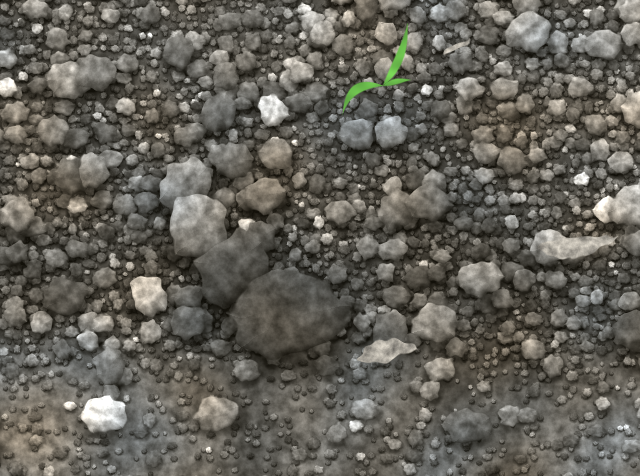
Write a Shadertoy shader that draws this texture.

```glsl
// Crumbly grey-brown soil bank: angular clods and grit, a smooth lower slope, dry leaves and a green sprout.
#define SOIL_TONE 0.30
#define BANK_TONE 0.40
#define STONE_TONE 0.47
#define TONE_SPREAD 0.13
#define PALE_SHARE 0.05
#define RELIEF 0.40
#define SHADOW 0.42
#define GRAIN 0.42
#define SOFTNESS 0.0022
#define LEDGE 0.27
#define FINEST 62.0
#define TAU 6.2831853

vec2 hash2(vec2 p) {
    vec3 a = fract(p.xyx * vec3(0.1031, 0.1030, 0.0973));
    a += dot(a, a.yzx + 33.33);
    return fract((a.xx + a.yz) * a.zy);
}

// Gradient noise, roughly -0.7 to 0.7
float noise(vec2 p) {
    vec2 cell = floor(p), f = fract(p), u = f * f * (3.0 - 2.0 * f);
    vec4 corner;
    for (int i = 0; i < 4; i++) {
        vec2 o = vec2(i & 1, i >> 1);
        float angle = TAU * hash2(cell + o).x;
        corner[i] = dot(vec2(cos(angle), sin(angle)), f - o);
    }
    return mix(mix(corner.x, corner.y, u.x), mix(corner.z, corner.w, u.x), u.y);
}

float fbm(vec2 p) {
    float sum = 0.0, gain = 1.0;
    for (int i = 0; i < 4; i++) {
        sum += gain * noise(p);
        p = mat2(1.6, 1.2, -1.2, 1.6) * p + 7.3;
        gain *= 0.55;
    }
    return sum;
}

// 1 on the smooth lower slope, 0 in the crumbly part above
float bankMask(vec2 p) {
    return 1.0 - smoothstep(LEDGE - 0.07, LEDGE + 0.05, p.y + 0.13 * noise(p * 4.0));
}

// Draws one faceted stone, lit from above, and its shadow
void drawStone(inout float luma, vec2 p, vec2 center, float radius, vec2 seed, float tone) {
    vec2 q = (p - center) / radius;
    if (dot(q, q) > 5.0) return;
    vec2 form = hash2(seed + 7.0), look = hash2(seed + 19.0);
    q.x *= mix(0.75, 1.15, form.y);
    q += 0.25 * vec2(noise(q * 1.9 + seed), noise(q * 1.9 - seed + 31.0));

    float edge = 0.0;
    vec2 facet = vec2(0.0);
    for (int k = 0; k < 7; k++) {
        vec2 rnd = hash2(seed + 3.7 * float(k) + 41.0);
        float angle = TAU * (form.x + (float(k) + 0.6 * rnd.x) / 7.0);
        vec2 dir = vec2(cos(angle), sin(angle));
        float reach = dot(q, dir) / mix(0.72, 1.05, rnd.y);
        if (reach > edge) { edge = reach; facet = dir; }
    }
    edge = mix(edge, length(q), 0.35);

    luma *= 1.0 - SHADOW * (1.0 - smoothstep(0.7, 1.45, length(q + vec2(-0.06, 0.3))));
    vec2 slope = mix(q, facet * edge, 0.5) * edge;
    float light = dot(slope, vec2(-0.24, 0.97)) + 0.6 * noise(q * 2.6 + seed * 1.3);
    tone += TONE_SPREAD * (2.0 * look.x - 1.0) + 0.28 * step(1.0 - PALE_SHARE, look.y);
    float face = tone * (1.0 + RELIEF * light - 0.2 * pow(min(edge, 1.2), 4.0));
    float soft = SOFTNESS / radius;
    luma = mix(luma, face, 1.0 - smoothstep(1.0 - soft, 1.0 + soft, edge));
}

// Scatters stones on a jittered grid, lower rows in front
void stoneLayer(inout float luma, vec2 p, float scale, float density, float tone, float id) {
    vec2 home = floor(p * scale);
    for (int j = 1; j >= -1; j--)
    for (int i = -1; i <= 1; i++) {
        vec2 cell = home + vec2(i, j), seed = cell + 57.0 * id;
        vec2 place = hash2(seed), size = hash2(seed + 113.0);
        vec2 center = (cell + 0.2 + 0.6 * place) / scale;
        if (size.y > density * mix(1.0, 0.3, bankMask(center))) continue;
        drawStone(luma, p, center, mix(0.28, 0.52, size.x) / scale, seed, tone);
    }
}

// Coverage of a pointed leaf bent sideways between two ends
float blade(vec2 p, vec2 from, vec2 to, float bend, float width) {
    vec2 axis = to - from;
    float len = length(axis), t = clamp(dot(p - from, axis) / (len * len), 0.0, 1.0);
    vec2 d = p - from - axis * t;
    float side = dot(d, vec2(-axis.y, axis.x)) / len - 4.0 * bend * t * (1.0 - t);
    float dist = length(vec2(side, dot(d, axis) / len)) - width * sin(0.5 * TAU * pow(t, 0.8));
    return 1.0 - smoothstep(-SOFTNESS, SOFTNESS, dist);
}

void mainImage(out vec4 fragColor, in vec2 fragCoord) {
    vec2 p = fragCoord / iResolution.y;
    float bank = bankMask(p), grain = fbm(p * 42.0);

    // Bare soil, then grit and stones from fine to coarse
    float luma = mix(SOIL_TONE, BANK_TONE, bank) * (1.0 + 0.35 * fbm(p * 7.0));
    for (int i = 0; i < 4; i++) {
        float k = float(i);
        stoneLayer(luma, p, FINEST * pow(0.57, k), 0.95 - 0.2 * k, STONE_TONE * (0.86 + 0.08 * k), k + 1.0);
    }

    // Diagonal pile of large clods
    for (int i = 0; i < 4; i++) {
        float t = float(i) / 3.0;
        vec2 center = mix(vec2(0.39, 0.61), vec2(0.60, 0.34), t) - vec2(0.05 * sin(0.5 * TAU * t), 0.0);
        drawStone(luma, p, center, mix(0.065, 0.09, t), vec2(float(i) * 9.0 + 5.0, 3.0), STONE_TONE * 1.08);
    }

    // Surface grain, broad light variation and the shaded hollow above the ledge
    float hollow = exp(-pow((p.y - 0.40) / 0.11, 2.0));
    luma *= (1.0 + GRAIN * grain) * (1.05 + 0.3 * noise(p * 2.7 + 4.0) - 0.2 * hollow);
    luma = max(luma, 0.07);
    vec3 color = vec3(luma, luma - 0.008, luma - 0.033);
    color *= 1.0 + (noise(p * 6.0 + 20.0) + 0.1) * vec3(0.10, 0.0, -0.12);

    // Withered pale leaves
    vec2 ragged = p + 0.012 * vec2(noise(p * 40.0), noise(p * 40.0 + 9.0));
    float dry = blade(ragged, vec2(1.13, 0.48), vec2(1.30, 0.505), -0.012, 0.022);
    dry = max(dry, blade(ragged, vec2(0.75, 0.24), vec2(0.88, 0.27), 0.01, 0.024));
    dry = max(dry, blade(ragged, vec2(0.935, 0.88), vec2(0.99, 0.92), 0.004, 0.009));
    color = mix(color, vec3(0.68, 0.66, 0.62) * (1.0 + 0.5 * grain), dry);

    // Green sprout
    vec2 root = vec2(0.805, 0.82);
    float green = blade(p, root, vec2(0.856, 0.95), -0.010, 0.009);
    green = max(green, blade(p, root, vec2(0.720, 0.760), -0.026, 0.010));
    green = max(green, blade(p, root, vec2(0.863, 0.832), 0.003, 0.006));
    color = mix(color, vec3(0.42, 0.74, 0.30) * (1.0 + 0.3 * noise(p * 35.0)), green);

    fragColor = vec4(clamp(color, 0.0, 1.0), 1.0);
}
```
